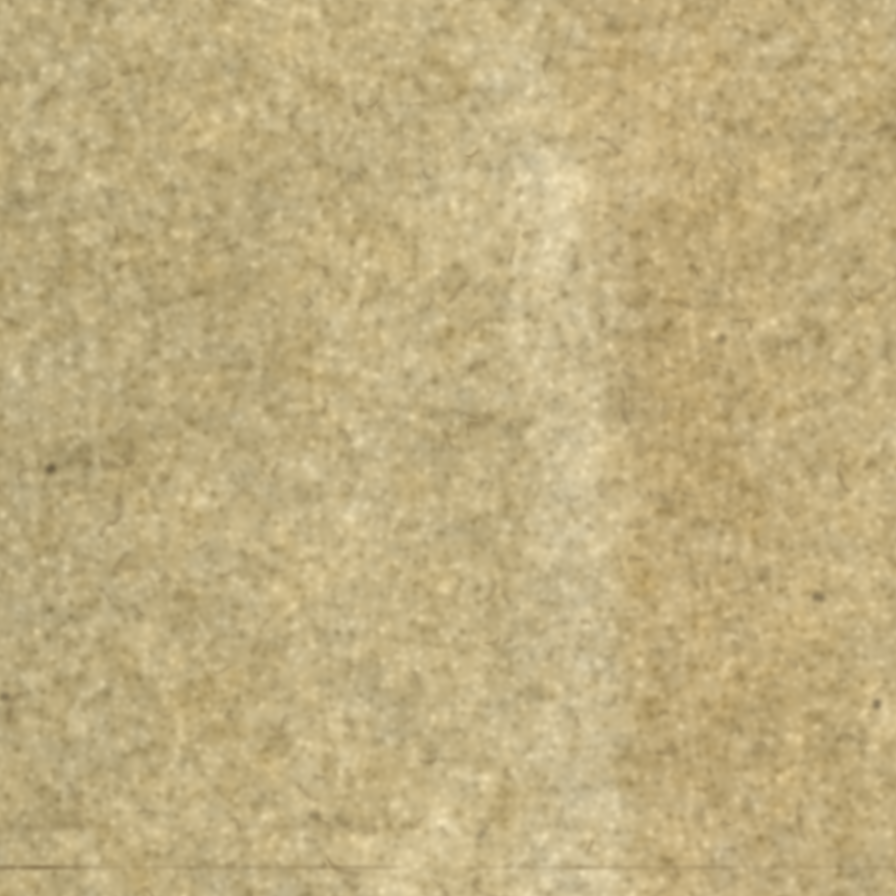
Give the GLSL for this texture, as a WebGL 2 fragment shader.

```glsl
#version 300 es
precision highp float;
// Aged tan paper with soft grain, a pale vertical crease, fibres, specks and a faint ruled line.

uniform vec2 u_resolution;
out vec4 fragColor;

const vec3 PAPER = vec3(0.762, 0.693, 0.514);
const vec3 CREASE_LIGHT = vec3(0.048, 0.056, 0.075);
const vec3 WARM_SHIFT = vec3(-0.004, -0.020, -0.030);
const vec3 FIBRE_INK = vec3(0.47, 0.39, 0.25);
const vec3 SPECK_INK = vec3(0.27, 0.22, 0.15);

vec3 hash3(vec2 cell, float seed) {
    vec3 q = fract(vec3(cell.xyx + seed * 7.31) * vec3(0.1031, 0.1030, 0.0973));
    q += dot(q, q.yxz + 33.33);
    return fract((q.xxy + q.yzz) * q.zyx);
}

// Cellular noise: one soft blob of random sign in each cell, about -1 to 1.
float blobNoise(vec2 p, float seed) {
    vec2 cell = floor(p);
    float sum = 0.0;
    for (int j = -1; j <= 1; j++) {
        for (int i = -1; i <= 1; i++) {
            vec2 id = cell + vec2(i, j);
            vec3 h = hash3(id, seed);
            vec2 d = p - id - h.xy;
            sum += (2.0 * h.z - 1.0) * exp(-4.0 * dot(d, d));
        }
    }
    return sum;
}

// Scattered curved strokes; chance is the share of cells that hold one.
float fibres(vec2 p, float chance, float len, float width, float bend, float seed) {
    vec2 cell = floor(p);
    float cover = 0.0;
    for (int j = -1; j <= 1; j++) {
        for (int i = -1; i <= 1; i++) {
            vec2 id = cell + vec2(i, j);
            vec3 place = hash3(id, seed);
            vec3 shape = hash3(id, seed + 5.0);
            float angle = 6.2832 * shape.x;
            vec2 d = p - id - place.xy;
            d = mat2(cos(angle), -sin(angle), sin(angle), cos(angle)) * d;
            d.y += bend * (shape.y - 0.4) * d.x * d.x;
            float halfLen = len * mix(0.3, 1.0, shape.z);
            d.x = max(abs(d.x) - halfLen, 0.0);
            float stroke = exp(-dot(d, d) / (width * width));
            float strength = step(place.z, chance) * mix(0.3, 1.0, shape.y);
            cover = max(cover, stroke * strength);
        }
    }
    return cover;
}

// Pale ridge, soft on the left and crisper on the right.
float crease(float offset, float y) {
    float ridge = smoothstep(-0.12, 0.0, offset) * (1.0 - smoothstep(0.005, 0.06, offset));
    return ridge * mix(1.0, 0.2, smoothstep(0.78, 1.0, y));
}

float ruledLine(float y, float height, float halfWidth) {
    float d = (y - height) / halfWidth;
    return exp(-d * d);
}

float mottling(vec2 p) {
    return 0.024 * blobNoise(p * vec2(4.0, 6.0), 1.0)
         + 0.026 * blobNoise(p * vec2(11.0, 14.0), 2.0)
         + 0.026 * blobNoise(p * 28.0, 3.0);
}

float grain(vec2 p) {
    return 0.056 * blobNoise(p * 70.0, 4.0)
         + 0.064 * blobNoise(p * 122.0, 5.0)
         + 0.022 * blobNoise(p * vec2(110.0, 28.0), 6.0)
         + 0.018 * blobNoise(p * vec2(28.0, 110.0), 7.0);
}

void main() {
    vec2 p = gl_FragCoord.xy / u_resolution;

    // Broad shading: dull left edge, pale crease, warm right side
    float wander = 0.012 * blobNoise(p * vec2(3.0, 9.0), 8.0) + 0.012 * blobNoise(p * 24.0, 17.0);
    float offset = p.x - (0.668 - 0.075 * p.y * p.y) + wander;
    vec3 color = PAPER + CREASE_LIGHT * crease(offset, p.y);
    float warmth = smoothstep(0.01, 0.08, offset) * (1.0 - 0.45 * smoothstep(0.12, 0.33, offset));
    color += WARM_SHIFT * warmth;
    color -= vec3(0.034, 0.028, 0.022) * (1.0 - smoothstep(0.0, 0.38, p.x));

    // Mottled tone, fine grain and slight tint changes
    color += mottling(p) + grain(p);
    float tint = blobNoise(p * 20.0, 9.0) + blobNoise(p * 50.0, 10.0);
    color += tint * vec3(0.006, -0.002, -0.016);

    // Fibres, small flecks and rare dark specks
    vec2 warped = p + 0.005 * vec2(blobNoise(p * 60.0, 11.0), blobNoise(p * 60.0, 12.0));
    float strands = fibres(warped * 13.0, 0.22, 0.20, 0.065, 2.6, 13.0);
    float flecks = fibres(warped * 34.0, 0.28, 0.24, 0.15, 1.6, 14.0);
    float specks = fibres(p * 6.0, 0.10, 0.015, 0.034, 0.0, 15.0);
    color = mix(color, FIBRE_INK, 0.36 * strands);
    color = mix(color, FIBRE_INK, 0.30 * flecks);
    color = mix(color, SPECK_INK, 0.62 * specks);

    // Worn horizontal lines near the bottom
    float wear = clamp(0.55 + 0.6 * blobNoise(vec2(p.x * 22.0, 0.5), 16.0), 0.0, 1.0);
    float leftWeight = mix(1.0, 0.5, smoothstep(0.04, 0.12, p.x));
    float lines = 0.62 * leftWeight * ruledLine(p.y, 0.032, 0.0032);
    lines += 0.18 * (1.0 - smoothstep(0.35, 0.6, p.x)) * ruledLine(p.y, 0.077, 0.005);
    color = mix(color, FIBRE_INK, lines * wear);

    fragColor = vec4(clamp(color, 0.0, 1.0), 1.0);
}
```
